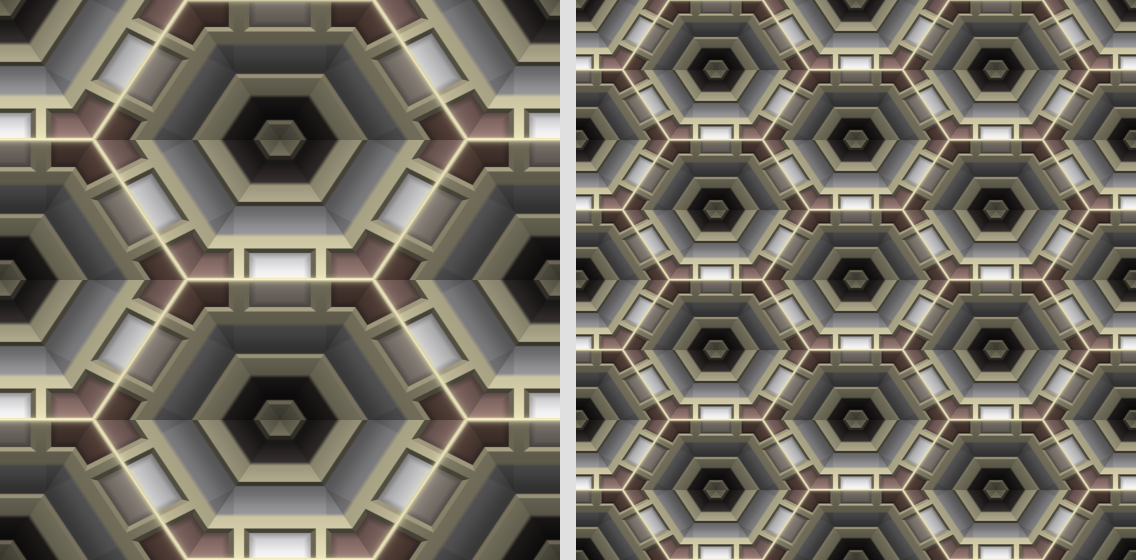
Left, the tile; right, the same tile 2 across and 2 down.
A WebGL 1 fragment shader for this pattern:

```glsl
precision highp float;

uniform vec2 u_resolution;

// Lattice: one wide period across, two down, two hexagons in each
const vec2 PERIOD = vec2(1.0, 0.5);
const vec2 TO_HEX = vec2(3.4641, 4.0);   // makes cells regular, inradius 1
const float SAMPLES = 3.0;

// Ring radii, from the centre outwards
const float BOSS = 0.112;
const float BOSS_LIP = 0.142;
const float WELL = 0.312;
const float BAND = 0.442;
const float BAND_LIP = 0.472;
const float SLOPE = 0.68;

// Recessed tiles in the outer frame
const float TILE_IN = 0.775;
const float TILE_OUT = 0.985;
const float PANE_HALF = 0.222;
const float CORNER_START = 0.285;
const float BEVEL = 0.032;
const float EDGE = 0.004;

const vec3 CREAM = vec3(0.87, 0.84, 0.69);
const vec3 STONE = vec3(0.66, 0.64, 0.53);
const vec3 GREY = vec3(0.52, 0.52, 0.53);
const vec3 DARK = vec3(0.20, 0.18, 0.175);
const vec3 PANE = vec3(0.91, 0.91, 0.92);
const vec3 BROWN = vec3(0.55, 0.44, 0.42);
const vec3 LIP = vec3(0.66, 0.63, 0.52);
const vec3 GLOW = vec3(1.0, 0.97, 0.79);

float hexRadius(vec2 p) {
  p = abs(p);
  return max(p.y, dot(p, vec2(0.8660254, 0.5)));
}

vec2 nearestHex(vec2 uv) {
  vec2 a = (mod(uv, PERIOD) - 0.5 * PERIOD) * TO_HEX;
  vec2 b = (mod(uv + 0.5 * PERIOD, PERIOD) - 0.5 * PERIOD) * TO_HEX;
  return hexRadius(a) < hexRadius(b) ? a : b;
}

// Light falls from above on a slope facing the given way
float illuminate(vec2 facing, float ambient) {
  return mix(ambient, 1.0, pow(0.5 + 0.5 * facing.y, 1.4));
}

float past(float edge, float x, float softness) {
  return smoothstep(edge - softness, edge + softness, x);
}

vec3 frameTiles(vec3 col, float r, float side, vec2 n, vec2 t, float light) {
  float s = abs(side);
  bool isPane = s < 0.5 * (PANE_HALF + CORNER_START);
  float inRadial = r - TILE_IN;
  float inSide = isPane ? PANE_HALF - s : s - CORNER_START;
  float inside = min(min(inRadial, TILE_OUT - r), inSide);

  // Floor of the recess brightens towards the ridge
  float rise = smoothstep(TILE_IN, TILE_OUT, r);
  vec3 tile = (isPane ? PANE : BROWN) * light * mix(0.82, 1.06, rise);
  tile = mix(tile, tile * vec3(1.0, 0.94, 0.87), 1.0 - smoothstep(0.5, 0.8, light));

  // Bevelled walls face the middle of the tile
  float outward = isPane ? -sign(side) : sign(side);
  vec2 facing = inRadial < inSide ? n : t * outward;
  vec3 wall = LIP * illuminate(facing, 0.4);
  float depth = min(inRadial, inSide);
  tile *= mix(0.8, 1.0, smoothstep(BEVEL, BEVEL + 0.05, depth));
  tile = mix(wall, tile, past(BEVEL, depth, EDGE));
  return mix(col, tile, past(0.0, inside, EDGE));
}

vec3 hexCoffer(vec2 p) {
  // Sector normal and the coordinates along and across it
  vec2 up = vec2(0.0, p.y < 0.0 ? -1.0 : 1.0);
  vec2 slant = vec2(p.x < 0.0 ? -0.8660254 : 0.8660254, 0.5 * up.y);
  vec2 n = dot(p, up) > dot(p, slant) ? up : slant;
  vec2 t = vec2(-n.y, n.x);
  float r = dot(p, n);
  float side = dot(p, t);

  float light = illuminate(-n, 0.46);
  float softLight = mix(light, 1.0, 0.2);
  vec3 lip = LIP * illuminate(n, 0.36) * 0.9;

  // Central boss and the dark well
  vec3 col = STONE * softLight * mix(0.55, 0.7, r / BOSS);
  col = mix(col, lip * 0.7, past(BOSS, r, EDGE));
  vec3 well = DARK * light * mix(0.5, 1.0, smoothstep(BOSS_LIP, WELL, r));
  col = mix(col, well, past(BOSS_LIP, r, 0.008));

  // Stone band and its lip
  vec3 band = STONE * softLight * mix(0.92, 1.03, smoothstep(WELL, BAND, r));
  col = mix(col, band, past(WELL, r, 0.018));
  col = mix(col, lip, past(BAND, r, EDGE));

  // Grey slope with folded corners
  float fold = past(CORNER_START, abs(side), EDGE);
  vec3 slope = GREY * light * mix(0.78, 1.14, smoothstep(BAND_LIP, SLOPE, r));
  slope *= 1.0 - 0.1 * fold;
  col = mix(col, slope, past(BAND_LIP, r, 0.007));

  // Cream frame, tiles and glowing ridge
  vec3 frame = CREAM * light * mix(0.92, 1.04, smoothstep(SLOPE, 1.0, r));
  col = mix(col, frame, past(SLOPE, r, 0.018));
  col = frameTiles(col, r, side, n, t, light);
  float ridge = exp(-60.0 * (1.0 - r));
  return mix(col, GLOW, 0.85 * ridge);
}

void main() {
  vec3 sum = vec3(0.0);
  for (float j = 0.0; j < SAMPLES; j++) {
    for (float i = 0.0; i < SAMPLES; i++) {
      vec2 offset = (vec2(i, j) + 0.5) / SAMPLES - 0.5;
      sum += hexCoffer(nearestHex((gl_FragCoord.xy + offset) / u_resolution));
    }
  }
  gl_FragColor = vec4(min(sum / (SAMPLES * SAMPLES), 1.0), 1.0);
}
```
